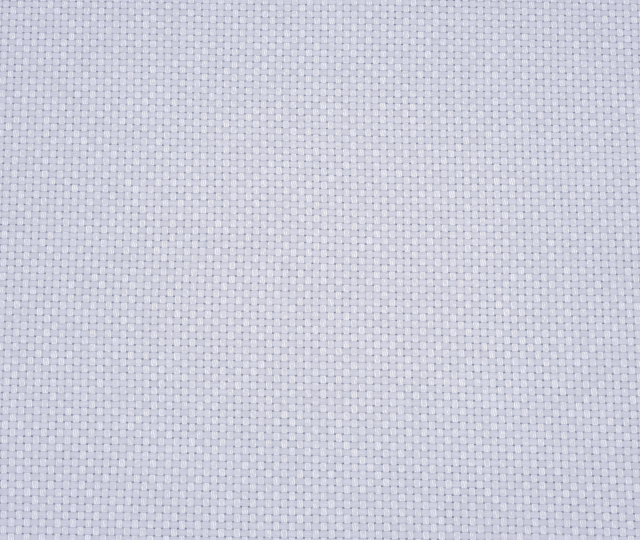
This texture is drawn by a WebGL 2 fragment shader. Its source:

```glsl
#version 300 es
precision highp float;
// Pale lavender plain-weave cloth with glossy upright threads and small dark holes.
uniform vec2 u_resolution;
out vec4 fragColor;

const vec2 THREADS = vec2(84.0, 78.0);
const vec3 WEFT = vec3(0.808, 0.812, 0.868);
const vec3 WARP = vec3(0.828, 0.831, 0.880);
const vec3 GLINT = vec3(0.920, 0.920, 0.938);
const vec3 SHADOW = vec3(0.700, 0.713, 0.788);
const vec3 HOLE = vec3(0.515, 0.535, 0.622);

float hash(vec2 p) {
  vec3 q = fract(p.xyx * 0.1031);
  q += dot(q, q.yzx + 33.33);
  return fract((q.x + q.y) * q.z);
}

float noise(vec2 p) {
  vec2 i = floor(p);
  vec2 f = fract(p);
  f = f * f * (3.0 - 2.0 * f);
  float low = mix(hash(i), hash(i + vec2(1.0, 0.0)), f.x);
  float high = mix(hash(i + vec2(0.0, 1.0)), hash(i + 1.0), f.x);
  return mix(low, high, f.y);
}

// Coverage of the region where d is negative, softened over a given width
float cover(float d, float width) {
  return smoothstep(0.5 * width, -0.5 * width, d);
}

// Thread coordinates: finer towards the top, slightly tilted and uneven
vec2 clothCoords(vec2 uv) {
  vec2 c = uv;
  c.x += 0.06 * (uv.x - 0.5) * (uv.y - 0.5);
  c.y += 0.09 * uv.y * (uv.y - 1.0) + 0.020 * uv.x;
  vec2 drift = vec2(noise(uv * 5.0), noise(uv * 5.0 + 40.0)) - 0.5;
  return c * THREADS + 0.3 * drift;
}

// Rounded horizontal thread; along is the distance from its surfacing point
vec3 weftColor(vec2 f, vec2 p, float along, float tone) {
  float fibre = noise(p * vec2(2.5, 7.0)) - 0.5;
  float roundness = 1.0 - 4.0 * f.y * f.y;
  float crown = 1.0 - smoothstep(0.15, 0.70, along);
  float shade = mix(0.945, 1.0, roundness) * mix(0.965, 1.01, crown);
  return WEFT * shade + 0.04 * fibre + tone;
}

// Upright bundle of fine strands with slanted glints
vec3 warpColor(vec2 f, vec2 p, float tone) {
  float strands = 0.5 + 0.5 * cos(6.2832 * (f.x * 3.5 + f.y * 0.7));
  float spark = noise(p * vec2(4.5, 3.0) + vec2(p.y, 0.0));
  float gloss = strands * smoothstep(0.2, 0.8, spark);
  float crown = 1.0 - smoothstep(0.25, 0.7, abs(f.y));
  return mix(WARP, GLINT, gloss * (0.35 + 0.65 * crown)) + tone;
}

vec3 weave(vec2 p, vec2 px) {
  vec2 id = floor(p);
  vec2 f = fract(p) - 0.5;
  bool warpOnTop = mod(id.x + id.y, 2.0) < 0.5;
  float tone = 0.022 * (hash(id) - 0.5);

  // Threads swell where they surface and narrow where they dive
  float side = warpOnTop ? 1.0 : -1.0;
  vec2 swell = 0.05 * cos(3.1416 * f.yx) * vec2(side, -side);
  vec2 halfWidth = vec2(0.365, 0.395) + swell + 0.03 * (hash(id + 17.0) - 0.5);
  vec2 d = abs(f) - halfWidth;
  vec2 soft = max(1.4 * px, vec2(0.16));
  float warpMask = cover(d.x, soft.x);
  float weftMask = cover(d.y, soft.y);
  float along = warpOnTop ? 1.0 - abs(f.x) : abs(f.x);
  vec3 warp = warpColor(f, p, tone);
  vec3 weft = weftColor(f, p, along, tone);

  // Holes differ in depth from crossing to crossing
  float depth = 0.15 + 0.85 * hash(floor(p + 0.5) + 71.0);
  vec3 color = mix(SHADOW, HOLE, depth);

  // The lower thread is shaded where the upper one dips over it
  if (warpOnTop) {
    float contact = 1.0 - smoothstep(0.0, 0.20, d.x);
    color = mix(color, mix(weft, SHADOW, 0.35 * contact), weftMask);
    color = mix(color, warp, warpMask);
  } else {
    float contact = 1.0 - smoothstep(0.0, 0.18, d.y);
    color = mix(color, mix(warp, SHADOW, 0.55 * contact), warpMask);
    color = mix(color, weft, weftMask);
  }
  return color;
}

// Broad soft light, strongest near the middle
vec3 lighting(vec2 uv) {
  float falloff = smoothstep(0.1, 0.75, length(uv - vec2(0.52, 0.52)));
  float mottling = noise(uv * 4.0 + 9.0) - 0.5;
  vec3 bright = vec3(1.018, 1.015, 1.010);
  vec3 dim = vec3(0.973, 0.978, 0.993);
  return mix(bright, dim, falloff) + 0.010 * mottling;
}

void main() {
  vec2 uv = gl_FragCoord.xy / u_resolution;
  vec2 p = clothCoords(uv);
  vec3 color = weave(p, fwidth(p)) * lighting(uv);
  fragColor = vec4(clamp(color, 0.0, 1.0), 1.0);
}
```
